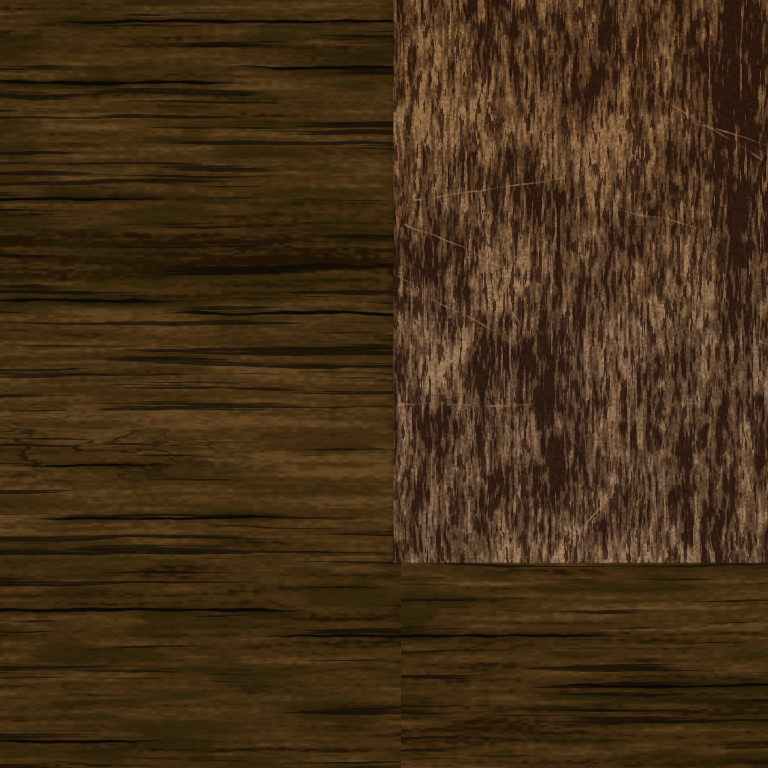
This texture is drawn by a Shadertoy shader. Its source:

```glsl
// Dark horizontal wood planks with a worn, scratched panel set in the upper right.
// Stretched value noise makes the grain; cracks, wear patches and scratches
// are placed by looping over short lists of positions.
const vec2 PANEL_CORNER = vec2(0.512, 0.267);
const float BOARD_JOINT = 0.522;
const vec3 WOOD_DARK = vec3(0.13, 0.08, 0.02);
const vec3 WOOD_MID = vec3(0.26, 0.175, 0.066);
const vec3 WOOD_LIGHT = vec3(0.38, 0.27, 0.135);
const vec3 MOSS = vec3(0.15, 0.12, 0.025);
const vec3 CRACK = vec3(0.045, 0.032, 0.018);
const vec3 VARNISH = vec3(0.175, 0.1, 0.06);
const vec3 STAIN = vec3(0.345, 0.245, 0.155);
const vec3 BARE = vec3(0.56, 0.43, 0.29);
const float GRAIN_CONTRAST = 1.0;

// Cracks: height, left end, right end, half thickness
const vec4 CRACKS[12] = vec4[12](
    vec4(0.892, -0.1, 0.35, 0.0022), vec4(0.912, 0.28, 0.6, 0.0018),
    vec4(0.972, 0.05, 0.6, 0.0018), vec4(0.741, -0.1, 0.24, 0.0016),
    vec4(0.608, -0.1, 0.27, 0.0026), vec4(0.592, 0.19, 0.6, 0.002),
    vec4(0.394, 0.0, 0.25, 0.0014), vec4(0.326, 0.02, 0.42, 0.0018),
    vec4(0.206, -0.1, 0.43, 0.002), vec4(0.172, 0.32, 0.84, 0.0016),
    vec4(0.107, 0.68, 1.1, 0.0016), vec4(0.035, -0.05, 0.25, 0.0014));

// Wear: centre, radius, amount (negative keeps the varnish)
const vec4 WEAR[11] = vec4[11](
    vec4(0.77, 0.77, 0.06, 0.24), vec4(0.57, 0.87, 0.07, 0.17),
    vec4(0.65, 0.77, 0.045, -0.15), vec4(0.57, 0.68, 0.05, -0.13),
    vec4(0.69, 0.65, 0.035, 0.16), vec4(0.97, 0.94, 0.1, -0.12),
    vec4(0.66, 0.52, 0.04, -0.15), vec4(0.83, 0.62, 0.08, 0.1),
    vec4(0.54, 0.29, 0.05, -0.1), vec4(0.64, 0.59, 0.03, 0.15),
    vec4(0.6, 0.64, 0.03, 0.12));

// Scratches: start and end
const vec4 SCRATCHES[8] = vec4[8](
    vec4(0.85, 0.88, 0.99, 0.79), vec4(0.9, 0.84, 1.0, 0.81),
    vec4(0.54, 0.74, 0.74, 0.77), vec4(0.8, 0.73, 0.95, 0.69),
    vec4(0.515, 0.64, 0.64, 0.57), vec4(0.53, 0.71, 0.66, 0.65),
    vec4(0.52, 0.475, 0.69, 0.473), vec4(0.72, 0.27, 0.8, 0.36));

float hash(vec2 p) {
    vec3 q = fract(p.xyx * 0.1031);
    q += dot(q, q.yzx + 33.33);
    return fract((q.x + q.y) * q.z);
}
float noise(vec2 p) {
    vec2 i = floor(p), f = fract(p);
    f = f * f * (3.0 - 2.0 * f);
    return mix(mix(hash(i), hash(i + vec2(1, 0)), f.x),
               mix(hash(i + vec2(0, 1)), hash(i + 1.0), f.x), f.y);
}
float fbm(vec2 p) {
    float sum = 0.0, amp = 0.533;
    for (int i = 0; i < 4; i++, amp *= 0.5) {
        sum += amp * noise(p);
        p = p * 2.03 + 17.3;
    }
    return sum;
}
float bump(float x, float centre, float width) {
    float d = (x - centre) / width;
    return exp(-d * d);
}
float segment(vec2 p, vec2 a, vec2 b) {
    vec2 ab = b - a;
    return length(p - a - ab * clamp(dot(p - a, ab) / dot(ab, ab), 0.0, 1.0));
}

vec3 planks(vec2 uv) {
    vec2 p = uv + vec2(3.7 * step(BOARD_JOINT, uv.x), 0.0);
    p.y += 0.01 * (fbm(p * vec2(5.0, 12.0)) - 0.5);
    float middle = bump(uv.y, 0.46, 0.15);
    float tone = 0.48 + 0.2 * middle + 0.08 * bump(uv.y, 0.82, 0.06)
        - 0.24 * bump(uv.y, 0.665, 0.055) - 0.1 * bump(uv.y, 0.05, 0.1);
    tone += 0.4 * (fbm(p * vec2(1.5, 20.0)) - 0.5);
    tone += GRAIN_CONTRAST * (0.6 * (fbm(p * vec2(5.0, 120.0)) - 0.5)
        + 0.45 * (noise(p * vec2(9.0, 200.0)) - 0.5) + 0.32 * (noise(uv * vec2(120.0, 330.0)) - 0.5));
    vec3 col = mix(WOOD_DARK, WOOD_MID, smoothstep(0.0, 0.48, tone));
    col = mix(col, WOOD_LIGHT, smoothstep(0.45, 1.0, tone));
    float moss = smoothstep(0.48, 0.7, fbm(p * vec2(9.0, 55.0) + 41.0));
    col = mix(col, MOSS, moss * (0.6 - 0.4 * middle));

    // Thin splits everywhere, chipped ripples on the middle plank
    float split = smoothstep(0.61, 0.74, fbm(p * vec2(4.0, 150.0) + 73.0));
    float chip = smoothstep(0.055, 0.01, abs(fbm(p * vec2(16.0, 62.0) + 9.0) - 0.5));
    chip *= bump(uv.y, 0.415, 0.045) * smoothstep(0.45, 0.05, uv.x);
    col = mix(col, CRACK, max(0.65 * split, 0.6 * chip));
    for (int i = 0; i < 12; i++) {
        vec4 c = CRACKS[i];
        float y = c.x + 0.007 * (fbm(vec2(uv.x * 16.0, c.x * 91.0)) - 0.5);
        float ends = smoothstep(c.y, c.y + 0.08, uv.x) * smoothstep(c.z, c.z - 0.1, uv.x);
        float width = c.w * ends * (0.4 + 1.2 * noise(vec2(uv.x * 35.0, c.x * 57.0)));
        float d = abs(uv.y - y);
        col *= 1.0 - 0.25 * ends * exp(-d * 160.0);
        col = mix(col, CRACK, ends * smoothstep(width + 0.001, width * 0.4, d));
    }
    return col;
}

vec3 wornPanel(vec2 uv) {
    vec2 p = uv + 0.006 * (noise(uv * 30.0) - 0.5);
    float wear = 0.56 + 0.55 * (fbm(p * vec2(14.0, 11.0) + 3.0) - 0.5);
    wear -= 0.2 * bump(uv.x, 0.96, 0.025) * smoothstep(0.45, 0.6, uv.y);
    for (int i = 0; i < 11; i++) {
        vec2 d = (p - WEAR[i].xy) / WEAR[i].z;
        wear += WEAR[i].w * exp(-dot(d, d));
    }
    // Two diagonal rubbed smears
    wear += 0.4 * exp(-80.0 * segment(p, vec2(0.56, 0.5), vec2(0.615, 0.56)));
    wear += 0.4 * exp(-130.0 * segment(p, vec2(0.72, 0.27), vec2(0.79, 0.35)));
    float height = wear + 0.8 * (fbm(p * vec2(200.0, 19.0)) - 0.5)
        + 0.5 * (fbm(p * vec2(65.0, 40.0) + 8.0) - 0.5) + 0.36 * (noise(uv * vec2(360.0, 90.0)) - 0.5);
    vec3 col = mix(VARNISH, STAIN, smoothstep(0.32, 0.54, height));
    col = mix(col, BARE, smoothstep(0.54, 0.95, height));
    col = mix(col, VARNISH, 0.75 * smoothstep(0.56, 0.66, fbm(uv * vec2(250.0, 50.0) + 61.0)));
    // Pale fibres, then a redder finish above and a greyer one below
    col = mix(col, BARE, 0.7 * smoothstep(0.66, 0.76, fbm(uv * vec2(170.0, 18.0) + 29.0)));
    col *= mix(vec3(1.0, 1.01, 1.1), vec3(0.97, 0.92, 0.86), smoothstep(0.45, 0.95, uv.y));
    for (int i = 0; i < 8; i++) {
        float d = segment(p, SCRATCHES[i].xy, SCRATCHES[i].zw);
        col = mix(col, BARE, 0.8 * noise(uv * 70.0 + float(i)) * smoothstep(0.002, 0.0003, d));
    }
    return col * (0.82 + 0.36 * noise(uv * 400.0));
}

void mainImage(out vec4 fragColor, in vec2 fragCoord) {
    vec2 uv = fragCoord / iResolution.xy, inset = uv - PANEL_CORNER;
    float edge = min(inset.x, inset.y), pixel = 1.0 / iResolution.y;
    vec3 wood = planks(uv) * (1.0 - 0.2 * exp(-max(-edge, 0.0) * 350.0));
    fragColor = vec4(mix(wood, wornPanel(uv), smoothstep(-pixel, pixel, edge)), 1.0);
}
```
